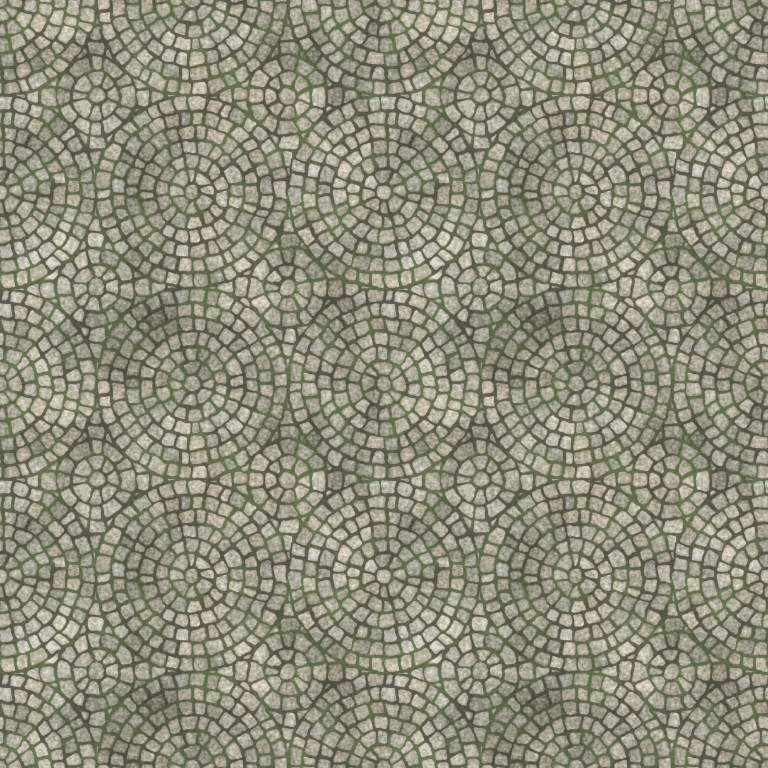
Give the GLSL for this texture, as a Shadertoy shader.

```glsl
const float TAU = 6.283185;
const float REPEATS = 4.0;    // circles across and down
const float VARIANTS = 2.0;   // differing circles before the wear repeats
const float CIRCLE_RADIUS = 0.5;

const vec3 STONE_DARK = vec3(0.34, 0.34, 0.28);
const vec3 STONE_LIGHT = vec3(0.83, 0.80, 0.74);
const vec3 JOINT_SOIL = vec3(0.31, 0.31, 0.25);
const vec3 JOINT_MOSS = vec3(0.36, 0.42, 0.27);

struct Stone { float gap; float id; };  // distance to the joint, random value

float hash(vec3 key) {
    vec3 p = fract((key + 17.3) * vec3(0.1031, 0.1137, 0.0973));
    p += dot(p, p.zyx + 31.32);
    return fract((p.x + p.y) * p.z);
}

float cornerSlope(vec2 cell, vec2 corner, vec2 f, float period, float seed) {
    float angle = TAU * hash(vec3(mod(cell + corner, period), seed));
    return dot(vec2(cos(angle), sin(angle)), f - corner);
}

// Gradient noise that wraps after VARIANTS cells; frequency is a whole number
float wrapNoise(vec2 p, float frequency, float seed) {
    float period = frequency * VARIANTS;
    p *= frequency;
    vec2 i = floor(p), f = p - i;
    vec2 u = f * f * f * (f * (f * 6.0 - 15.0) + 10.0);
    float low = mix(cornerSlope(i, vec2(0, 0), f, period, seed),
                    cornerSlope(i, vec2(1, 0), f, period, seed), u.x);
    float high = mix(cornerSlope(i, vec2(0, 1), f, period, seed),
                     cornerSlope(i, vec2(1, 1), f, period, seed), u.x);
    return mix(low, high, u.y);
}

float roundCorner(vec2 edges, float radius) {
    return radius - length(max(radius - edges, 0.0));
}

float jointAt(float i, float count, float ring, float seed) {
    return i + 0.4 * hash(vec3(mod(i, count), ring, seed));
}

// Round hub stone, then concentric rings of wedge stones
Stone ringStone(vec2 q, float hub, float width, float firstCount, float addCount,
                float twist, float seed) {
    float r = length(q);
    if (r < hub) return Stone(hub - r, hash(vec3(seed, 71.0, 5.0)));
    float y = (r - hub) / width;
    float ring = floor(y);
    float count = firstCount + addCount * ring;
    float x = (atan(q.y, q.x) / TAU + 0.5) * count + 0.7 + twist * ring;
    float i = floor(x);
    if (x < jointAt(i, count, ring, seed)) i -= 1.0;
    float side = min(x - jointAt(i, count, ring, seed),
                     jointAt(i + 1.0, count, ring, seed) - x) * TAU * r / count;
    float rim = min(y - ring, ring + 1.0 - y) * width;
    float id = hash(vec3(mod(i, count) + 40.0, ring, seed));
    return Stone(roundCorner(vec2(side, rim), 0.02), id);
}

float variantSeed(vec2 cell) {
    return dot(mod(cell, VARIANTS), vec2(1.0, VARIANTS));
}

// Large circles on the grid points, small rosettes in the gaps between them
Stone paving(vec2 p) {
    vec2 centre = floor(p + 0.5);
    vec2 corner = floor(p);
    float outside = length(p - centre) - CIRCLE_RADIUS;
    if (outside < 0.0)
        return ringStone(p - centre, 0.044, 0.076, 8.0, 6.0, 0.37, variantSeed(centre));
    Stone s = ringStone(p - corner - 0.5, 0.047, 0.08, 8.0, 4.0, 0.0,
                        variantSeed(corner) + 9.0);
    s.gap = roundCorner(vec2(s.gap, outside), 0.02);
    return s;
}

void mainImage(out vec4 fragColor, in vec2 fragCoord) {
    vec2 p = fragCoord / iResolution.xy * REPEATS;
    float pixel = REPEATS / min(iResolution.x, iResolution.y);

    // Hand-cut irregularity
    vec2 warp = 0.017 * vec2(wrapNoise(p, 9.0, 1.0), wrapNoise(p, 9.0, 2.0))
              + 0.007 * vec2(wrapNoise(p, 25.0, 3.0), wrapNoise(p, 25.0, 4.0));
    Stone stone = paving(p + warp);

    // Weathering: broad patches, blotches and fine grain
    float patches = 0.34 * wrapNoise(p, 2.0, 5.0) + 0.24 * wrapNoise(p, 5.0, 6.0)
                  + 0.03 * cos(0.5 * TAU * p.x) * cos(0.5 * TAU * p.y);
    float grain = 0.20 * wrapNoise(p, 22.0, 7.0) + 0.30 * wrapNoise(p, 47.0, 8.0)
                + 0.28 * wrapNoise(p, 80.0, 9.0);

    // Stone faces, darker toward their worn edges
    float tone = 0.72 + patches + grain + 0.26 * (stone.id - 0.5);
    tone -= 0.16 * (1.0 - smoothstep(0.004, 0.02, stone.gap));
    vec3 color = mix(STONE_DARK, STONE_LIGHT, clamp(tone, 0.0, 1.15));
    color += (fract(stone.id * 7.31) - 0.5) * vec3(0.025, -0.005, -0.025);

    // Mossy joints of uneven width
    float halfWidth = 0.0065 + 0.005 * wrapNoise(p, 12.0, 10.0);
    float joint = 1.0 - smoothstep(-0.7 * pixel, 0.7 * pixel, stone.gap - halfWidth);
    float moss = smoothstep(-0.35, 0.35, wrapNoise(p, 6.0, 11.0));
    vec3 jointColor = mix(JOINT_SOIL, JOINT_MOSS, moss) * (1.0 + 0.4 * (patches + grain));
    color = mix(color, jointColor, 0.9 * joint);

    fragColor = vec4(clamp(color, 0.0, 1.0), 1.0);
}
```
